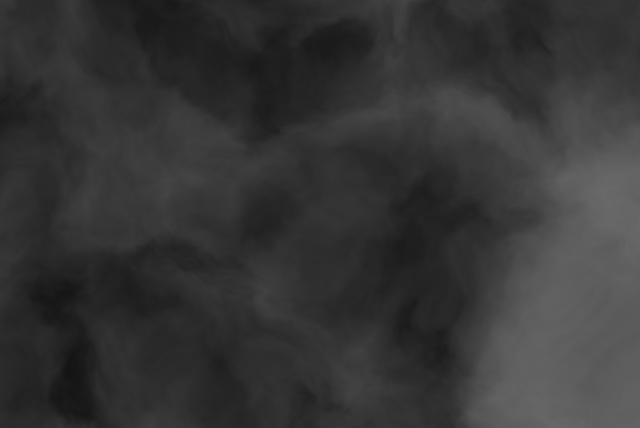
A WebGL 1 fragment shader for this texture:

```glsl
precision highp float;
uniform vec2 u_resolution;

#define BASE_TONE 0.209
#define CLOUD_SCALE 2.3
#define CLOUD_CONTRAST 0.155
#define WARP_AMOUNT 0.14
#define OCTAVE_GAIN 0.5
#define POCKET_DEPTH 0.075
#define MOTTLE_SCALE 26.0
#define MOTTLE_STRENGTH 0.011
#define GLOW_STRENGTH 0.19
#define SEED vec2(7.3, 2.9)

// Random unit gradient for a lattice cell
vec2 cellGradient(vec2 cell) {
  float h = fract(sin(dot(cell, vec2(127.1, 311.7))) * 43758.545);
  float angle = 6.2832 * h;
  return vec2(cos(angle), sin(angle));
}

// Signed gradient noise with a quintic fade
float gradientNoise(vec2 p) {
  vec2 i = floor(p);
  vec2 f = p - i;
  vec2 u = f * f * f * (f * (f * 6.0 - 15.0) + 10.0);
  vec2 e = vec2(1.0, 0.0);
  float a = dot(cellGradient(i), f);
  float b = dot(cellGradient(i + e.xy), f - e.xy);
  float c = dot(cellGradient(i + e.yx), f - e.yx);
  float d = dot(cellGradient(i + e.xx), f - e.xx);
  return mix(mix(a, b, u.x), mix(c, d, u.x), u.y);
}

// Layered noise, each octave turned and shifted
float smoke(vec2 p) {
  mat2 turn = mat2(0.8, 0.6, -0.6, 0.8);
  float sum = 0.0;
  float weight = 1.0;
  for (int i = 0; i < 6; i++) {
    sum += weight * gradientNoise(p);
    p = turn * p * 2.03 + vec2(5.2, 1.3);
    weight *= OCTAVE_GAIN;
  }
  return sum;
}

// Bright bank of smoke at the lower right with a drifting edge
float glowBank(vec2 p, vec2 drift) {
  vec2 q = p + drift * vec2(0.22, 0.2);
  float side = smoothstep(1.06, 1.4, q.x);
  float height = 1.0 - smoothstep(0.52, 0.88, q.y);
  return side * height;
}

// Soft round falloff around a centre
float softSpot(vec2 p, vec2 centre, vec2 size) {
  vec2 d = (p - centre) / size;
  return exp(-dot(d, d));
}

void main() {
  vec2 p = gl_FragCoord.xy / u_resolution.y;
  p.x += 0.5 * (1.5 - u_resolution.x / u_resolution.y);

  // Domain warp bends the clouds into billows
  vec2 q = p * CLOUD_SCALE + SEED;
  vec2 drift = vec2(smoke(q * 0.8), smoke(q * 0.8 + vec2(31.4, 17.8)));
  vec2 warped = q + drift * WARP_AMOUNT * CLOUD_SCALE;
  vec2 bent = p + drift * 0.12;

  float clouds = smoke(warped);

  // Dark gaps: scattered ones, a column at the top and a slanted core
  float pockets = smoothstep(0.1, 0.55, smoke(warped * 1.1 + vec2(11.7, 43.1)));
  pockets += 0.9 * softSpot(bent, vec2(0.4, 0.95), vec2(0.13, 0.25));
  vec2 slanted = vec2(bent.x - 0.4 * (bent.y - 0.46), bent.y);
  pockets += 0.9 * softSpot(slanted, vec2(0.61, 0.46), vec2(0.06, 0.12));

  // Fine uneven texture in the smoke
  float mottle = smoke(warped * MOTTLE_SCALE / CLOUD_SCALE);

  float glow = glowBank(p, drift);
  float tone = BASE_TONE + CLOUD_CONTRAST * clouds * (1.0 - 0.55 * glow);
  tone -= POCKET_DEPTH * min(pockets, 1.3) * (1.0 - 0.8 * glow);
  tone += GLOW_STRENGTH * glow + MOTTLE_STRENGTH * mottle;

  gl_FragColor = vec4(vec3(clamp(tone, 0.07, 0.44)), 1.0);
}
```
